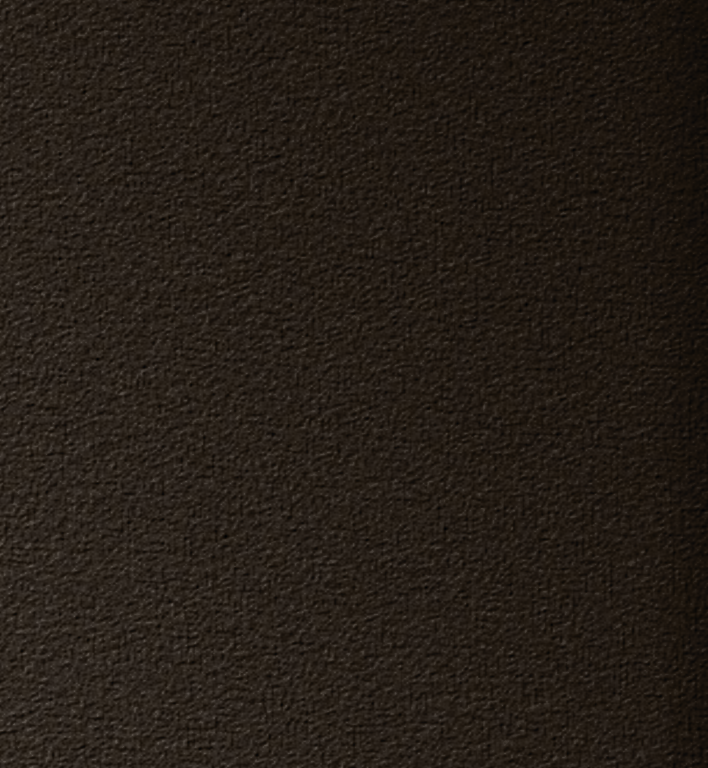
Reproduce this texture procedurally as a WebGL 1 fragment shader.

```glsl
precision highp float;
// Dark brown woven cloth with a fine crisp grain, lit from the lower left.
uniform vec2 u_resolution;

const vec2 GRAIN_FREQ = vec2(165.0, 235.0);
const vec2 FINE_FREQ = vec2(330.0, 370.0);
const vec2 ROW_FREQ = vec2(48.0, 235.0);
const vec2 THREAD_FREQ = vec2(245.0, 60.0);
const float GRAIN_SLANT = 0.35;

float hash(vec2 cell) {
  vec3 q = fract(cell.xyx * 0.1031);
  q += dot(q, q.yzx + 33.33);
  return fract((q.x + q.y) * q.z);
}

// Smooth value noise, 0 to 1
float noise(vec2 p) {
  vec2 cell = floor(p);
  vec2 f = fract(p);
  f = f * f * (3.0 - 2.0 * f);
  float low = mix(hash(cell), hash(cell + vec2(1.0, 0.0)), f.x);
  float high = mix(hash(cell + vec2(0.0, 1.0)), hash(cell + vec2(1.0, 1.0)), f.x);
  return mix(low, high, f.y);
}

// Noise centred on zero, shifted by a seed
float grain(vec2 p, vec2 freq, float seed) {
  return noise(p * freq + seed) - 0.5;
}

// Height of the yarn loops, stretched along a rising slant
float yarnHeight(vec2 p) {
  vec2 slanted = vec2(p.x, p.y - GRAIN_SLANT * p.x);
  return grain(slanted, GRAIN_FREQ, 11.0);
}

// Embossed yarn: lit upper left flanks, shaded lower right flanks
float yarnRelief(vec2 p, vec2 lightStep) {
  return yarnHeight(p - lightStep) - yarnHeight(p + lightStep);
}

// Thin ridges from one noise layer, with its broad part removed
float ridges(vec2 p, vec2 freq, vec2 across, float seed) {
  float middle = grain(p, freq, seed);
  float sides = grain(p + across, freq, seed) + grain(p - across, freq, seed);
  return middle - 0.5 * sides;
}

// Broad light falling off to the right and upwards
float illumination(vec2 uv) {
  float light = 0.193 - 0.060 * uv.x - 0.030 * uv.y;
  return light * mix(1.0, 0.72, smoothstep(0.90, 1.02, uv.x));
}

// Relative brightness of the cloth surface
float weave(vec2 p) {
  vec2 warp = vec2(grain(p, vec2(60.0), 3.0), grain(p, vec2(52.0), 71.0));
  vec2 q = p + 0.003 * warp;
  float relief = yarnRelief(q, vec2(-0.0009, 0.0017));
  float rows = ridges(q, ROW_FREQ, vec2(0.0, 0.0042), 29.0);
  float threads = ridges(p, THREAD_FREQ, vec2(0.0042, 0.0), 47.0);
  float fine = grain(p, FINE_FREQ, 83.0);
  float creases = smoothstep(0.2, 0.6, -rows) + smoothstep(0.25, 0.6, -threads);
  float glints = smoothstep(0.15, 0.4, fine) * smoothstep(0.0, 0.4, relief);
  return 1.0 + 0.58 * relief + 0.22 * rows + 0.22 * threads
    + 0.48 * fine - 0.12 * creases + 0.28 * glints;
}

// Warm brown at a given red level, with a faint hue drift
vec3 clothColor(float level, float hueDrift) {
  vec3 warmth = vec3(0.0, 0.031, 0.060) * smoothstep(0.0, 0.13, level);
  return level - warmth + hueDrift * vec3(0.003, 0.0, -0.010);
}

void main() {
  vec2 uv = gl_FragCoord.xy / u_resolution;
  vec2 p = gl_FragCoord.xy / u_resolution.y;
  float level = illumination(uv) * weave(p);
  float hueDrift = grain(p, vec2(60.0), 97.0);
  gl_FragColor = vec4(clamp(clothColor(level, hueDrift), 0.0, 1.0), 1.0);
}
```
